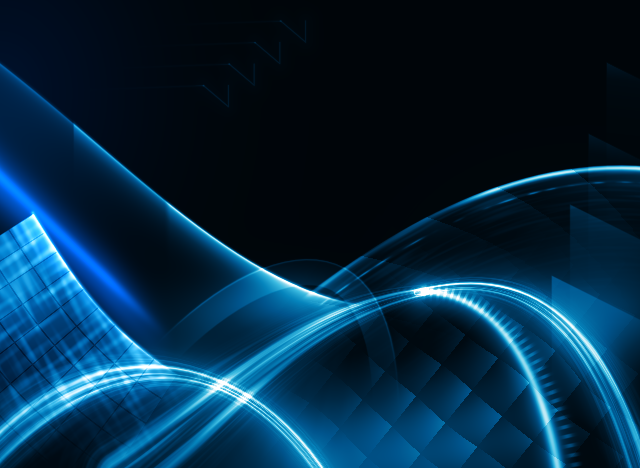
A Shadertoy shader for this background:

```glsl
const vec3 RAMP[8] = vec3[8](vec3(0, .012, .022), vec3(0, .04, .07), vec3(0, .16, .27),
  vec3(0, .33, .55), vec3(.02, .52, .74), vec3(.23, .73, .88), vec3(.73, .91, .96), vec3(1));
const vec3 BLUE_TINT = vec3(0, .06, .3);
const float STEPS = 28., TILE_SIZE = .085, TILE_ANGLE = .68, HAIR = .0022;

vec2 gradientAt(vec2 cell) {
  vec2 h = vec2(dot(cell, vec2(127.1, 311.7)), dot(cell, vec2(269.5, 183.3)));
  return 2. * fract(sin(h) * 43758.5) - 1.;
}

float noise(vec2 p) {
  vec2 i = floor(p), f = fract(p), u = f * f * (3. - 2. * f);
  float sum = 0.;
  for (int k = 0; k < 4; k++) {
    vec2 c = vec2(k & 1, k >> 1), w = mix(1. - u, u, c);
    sum += w.x * w.y * dot(gradientAt(i + c), f - c);
  }
  return sum;
}

float streak(float across, float along) { return smoothstep(-.15, .5, noise(vec2(across, along))); }
float beam(float d, float width) { return exp(-d * d / (width * width)); }
float blob(vec2 p, float x, float y, float w, float h) { return beam(p.x - x, w) * beam(p.y - y, h); }
float inside(float d) { return smoothstep(.5, -.5, d * iResolution.y / 2.); }

// Signed distance (positive on the left) and parameter
vec2 segment(vec2 p, vec2 a, vec2 b) {
  vec2 e = b - a, r = p - a;
  float h = clamp(dot(r, e) / dot(e, e), 0., 1.);
  return vec2(length(r - h * e) * (e.x * r.y < e.y * r.x ? -1. : 1.), h);
}

vec2 curve(vec2 p, vec4 ab, vec4 cd) {
  vec2 from = ab.xy, best = vec2(9, 0);
  for (float i = 1.; i <= STEPS; i++) {
    float t = i / STEPS, s = 1. - t;
    vec2 to = s * s * (s * ab.xy + 3. * t * ab.zw) + t * t * (3. * s * cd.xy + t * cd.zw);
    vec2 hit = segment(p, from, to);
    if (abs(hit.x) < abs(best.x)) best = vec2(hit.x, (i - 1. + hit.y) / STEPS);
    from = to;
  }
  return best;
}

// Bright strands around a curve
float bundle(vec2 c, float spread, float seed) {
  float q = c.x / spread;
  float fibres = streak(q * 4. + seed, c.y * 2.5) + .5 * streak(q * 11. - seed, c.y * 5.);
  return beam(q, 1.) * (.7 + 2. * fibres) + 2.2 * beam(q - .45, .16) + 1.5 * beam(q + .5, .12);
}

void mainImage(out vec4 fragColor, in vec2 fragCoord) {
  vec2 p = fragCoord / iResolution.y;
  vec2 slope = curve(p, vec4(-.02, .88, .27, .66), vec4(.52, .37, .8, .345));
  vec2 rise = curve(p, vec4(.26, -.02, .48, .14), vec4(.66, .34, .91, .377));
  vec2 outer = curve(p, vec4(.89, .375, 1.12, .43), vec4(1.27, .33, 1.375, -.03));
  vec2 inner = curve(p, vec4(.907, .377, 1.07, .37), vec4(1.16, .2, 1.195, -.02));
  vec2 arch = curve(p, vec4(-.03, .02, .2, .27), vec4(.5, .28, .7, -.03));
  vec2 crest = curve(p, vec4(.64, .36, .85, .52), vec4(1.1, .67, 1.39, .644));
  vec2 hoop = curve(p, vec4(.33, .26, .56, .5), vec4(.85, .56, .852, .12));
  vec2 fabric = curve(p, vec4(.07, .545, .15, .42), vec4(.22, .3, .38, .2));

  // Ambient pools
  float navy = blob(p, 0., .8, .3, .36);
  float light = .3 + .8 * navy + 2.5 * blob(p, .76, .02, .27, .17) + 1.4 * blob(p, 1.04, .1, .2, .18)
    + 1.5 * blob(p, .6, .35, .14, .06) + 1.5 * blob(p, 1.29, .31, .16, .11)
    + .8 * blob(p, .4, .24, .25, .13) + .8 * blob(p, 1.25, .42, .24, .16);

  // Overlapping tiles
  float ca = cos(TILE_ANGLE), sa = sin(TILE_ANGLE);
  vec2 tile = fract(mat2(ca, sa, -sa, ca) * (p + .025 * noise(p * 5.)) / TILE_SIZE);
  vec2 gap = smoothstep(0., .05, tile) * tile;
  light += (1.5 * gap.x * gap.y - .45) * blob(p, 1.03, .13, .26, .19);

  // Diagonal blue shaft
  float ray = dot(p - vec2(0, .61), vec2(.69, .723));
  float shaft = (beam(ray, .045) + .7 * beam(ray - .01, .012)) * smoothstep(.38, .22, p.x);
  light += 1.3 * shaft;

  // Descending ribbon in brighter stages
  float stage = 1.2 + 1.5 * smoothstep(.155, .16, p.x) + 1.3 * smoothstep(.35, .365, p.x);
  float body = .5 + stage * exp(min(slope.x, 0.) * mix(55., 25., slope.y));
  light += smoothstep(1., .82, slope.y) * (inside(slope.x) * body + .5 * stage * beam(slope.x, .004));

  // Woven fabric
  float cloth = inside(fabric.x) * inside(p.y - .497 - .64 * p.x)
    * smoothstep(.42, .3, p.x) * smoothstep(-.05, .3, p.y);
  vec2 weave = vec2(p.x + .55 * p.y, p.y - .7 * p.x);
  float threads = streak(weave.x * 55., weave.y * 7.) + streak(weave.y * 45., weave.x * 6.);
  vec2 seam = smoothstep(.46, .49, abs(fract(vec2(fabric.y * 9., fabric.x * 16.)) - .5));
  light += cloth * (.8 + 1.3 * threads + 1.5 * exp(min(fabric.x, 0.) * 35.) - .8 * max(seam.x, seam.y)
    + 1.6 * blob(p, .03, .42, .12, .13)) + 1.8 * beam(fabric.x, .004) * smoothstep(1., .8, fabric.y);

  // Translucent hoop
  light += smoothstep(0., .15, hoop.y) * smoothstep(1., .8, hoop.y)
    * (.65 * inside(hoop.x) * inside(-.055 - hoop.x) + .9 * beam(hoop.x, HAIR));

  // Upper right ribbon
  float panel = fract(crest.y * 5. + crest.x * 6.) + 1.3 * streak(crest.x * 130., crest.y * 6.);
  light += inside(crest.x) * smoothstep(0., .08, crest.y) * (.7 * exp(min(crest.x, 0.) * 13.) * (1. + panel)
    + (1. + 3. * smoothstep(.45, .6, crest.y)) * beam(crest.x + .006, .006)
    + 2.2 * beam(crest.x + .036, HAIR) * streak(crest.y * 25., 3.5));

  // Stepped blades and folds
  for (float i = 0.; i < 4.; i++) {
    vec2 blade = p - vec2(1.296, .867) + i * vec2(.039, .152);
    float top = blade.y + .5 * blade.x;
    light += 1.1 * inside(-blade.x) * inside(top) * exp(min(top, 0.) * 13. - max(blade.x, 0.) * 5.);
    vec2 fold = p - vec2(.6, .955) + i * vec2(.055, .046), lip = vec2(.053, -.045);
    float crease = min(abs(segment(fold, vec2(0), lip).x), abs(segment(fold, lip, vec2(.053, 0)).x));
    float hem = segment(fold, vec2(-.28, -.01), vec2(0)).x;
    light += .8 * beam(crease, HAIR) + smoothstep(-.28, 0., fold.x) * (.6 * beam(hem, HAIR) + .3 * beam(crease, .02));
  }

  // Luminous arches
  light += bundle(rise, mix(.08, .012, rise.y), 2.) + .9 * beam(arch.x, .05) + 1.2 * beam(outer.x, .06)
    + bundle(arch, mix(.045, .017, smoothstep(.1, .7, arch.y)), 7.) + bundle(outer, mix(.01, .035, outer.y), 11.)
    + 3. * beam(inner.x, mix(.007, .012, inner.y)) + 1.3 * beam(inner.x, .035);
  float ribs = smoothstep(.2, .4, abs(fract(inner.y * 32.) - .5));
  light += 1.2 * ribs * beam(inner.x - .04 * inner.y, .012);

  vec3 color = RAMP[0];
  for (int i = 1; i < 8; i++) color = mix(color, RAMP[i], clamp(light - float(i - 1), 0., 1.));
  fragColor = vec4(min(color + BLUE_TINT * (shaft + .25 * navy + .25 * cloth), 1.), 1);
}
```
